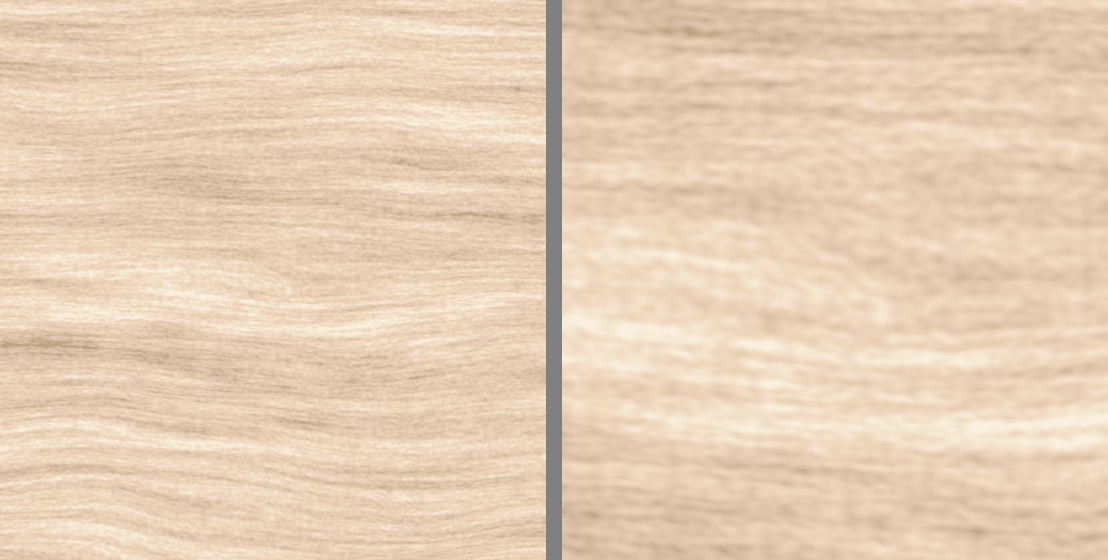
Left, the full canvas; right, a detail of the centre.
Reproduce this texture procedurally as a Shadertoy shader.

```glsl
// Pale, fine-grained timber with its fibres running from left to right.
// Stretched gradient noise is layered from broad bands down to fine pores,
// bent by a slow flow, tinted by a few soft zones and coloured by a ramp.

const float TAU = 6.2831853;
const int SHADES = 7;
const vec3 WOOD[SHADES] = vec3[SHADES](
    vec3(0.75, 0.64, 0.52),   // deep streak
    vec3(0.82, 0.72, 0.61),   // brown
    vec3(0.87, 0.77, 0.66),   // tan
    vec3(0.91, 0.81, 0.71),   // beige
    vec3(0.94, 0.85, 0.75),   // sand
    vec3(0.96, 0.90, 0.81),   // cream
    vec3(0.98, 0.94, 0.88));  // bright cream

float hash(vec2 cell) {
    vec3 q = fract(cell.xyx * vec3(0.1031, 0.1030, 0.0973));
    q += dot(q, q.yzx + 33.33);
    return fract((q.x + q.y) * q.z);
}

// Dot product of a random unit gradient with the offset from its corner
float cornerSlope(vec2 cell, vec2 corner, vec2 local) {
    float angle = TAU * hash(cell + corner);
    return dot(vec2(cos(angle), sin(angle)), local - corner);
}

float gradientNoise(vec2 p) {
    vec2 cell = floor(p), f = fract(p);
    vec2 w = f * f * f * (f * (f * 6.0 - 15.0) + 10.0);
    float low = mix(cornerSlope(cell, vec2(0, 0), f), cornerSlope(cell, vec2(1, 0), f), w.x);
    float high = mix(cornerSlope(cell, vec2(0, 1), f), cornerSlope(cell, vec2(1, 1), f), w.x);
    return mix(low, high, w.y);
}

// Noise with its own frequency along and across the fibres
float grain(vec2 p, float along, float across, float seed) {
    return gradientNoise(p * vec2(along, across) + seed * vec2(17.3, 41.7));
}

// Soft elliptical zone, 1 in the centre
float zone(vec2 p, vec2 centre, vec2 radius) {
    vec2 d = (p - centre) / radius;
    return exp(-dot(d, d));
}

// Bends the fibres, most of all in the lower half
vec2 bendFibres(vec2 p) {
    float looseness = mix(0.07, 0.03, smoothstep(0.45, 0.65, p.y));
    float bend = looseness * grain(p, 1.7, 2.6, 1.0) + 0.012 * grain(p, 5.0, 9.0, 2.0);
    return p + vec2(0.0, bend + 0.015 * p.x);
}

// Straight grain, from wide bands to hairlines
float streaks(vec2 p) {
    return 1.5 * grain(p, 0.8, 7.0, 3.0)
         + 1.9 * grain(p, 1.6, 22.0, 4.0)
         + 2.1 * grain(p, 2.6, 58.0, 5.0)
         + 1.7 * grain(p, 5.0, 130.0, 6.0);
}

// Short fibres and pores
float pores(vec2 p) {
    return 1.5 * grain(p, 34.0, 170.0, 7.0)
         + 1.5 * grain(p, 105.0, 200.0, 8.0);
}

// Pale heartwood, darker seams and a cloudy figure between them
float figure(vec2 p) {
    float pale = 0.9 * zone(p, vec2(0.25, 0.43), vec2(0.60, 0.040))
               + 1.1 * zone(p, vec2(0.78, 0.43), vec2(0.11, 0.050))
               + 1.1 * zone(p, vec2(0.95, 0.14), vec2(0.25, 0.025));
    float dark = 1.1 * zone(p, vec2(0.00, 0.35), vec2(0.65, 0.030))
               + 1.0 * zone(p, vec2(1.00, 0.34), vec2(0.40, 0.035))
               + 1.2 * zone(p, vec2(0.10, 0.49), vec2(0.40, 0.007));
    float cloud = 1.9 * grain(p, 9.0, 30.0, 9.0) * zone(p, vec2(0.5, 0.38), vec2(0.9, 0.16));
    return pale - dark + cloud;
}

vec3 woodColour(float tone) {
    vec3 colour = WOOD[0];
    for (int i = 1; i < SHADES; i++)
        colour = mix(colour, WOOD[i], clamp(tone - float(i - 1), 0.0, 1.0));
    return colour;
}

void mainImage(out vec4 fragColor, in vec2 fragCoord) {
    vec2 p = fragCoord / iResolution.y;
    vec2 fibre = bendFibres(p);
    float middleTone = 3.08;
    float tone = middleTone + streaks(fibre) + pores(fibre) + figure(fibre);
    fragColor = vec4(woodColour(tone), 1.0);
}
```
